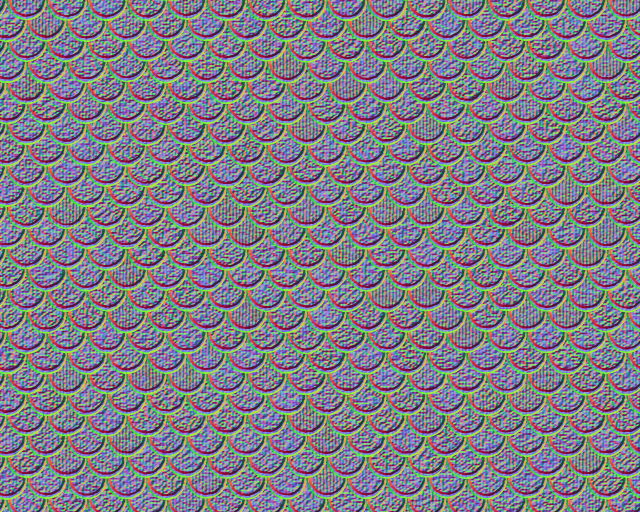
Reproduce this texture map procedurally as a WebGL 2 fragment shader.

```glsl
#version 300 es
precision highp float;
// Normal map of overlapping round scales with rough grain and vertical ribs.
uniform vec2 u_resolution;
out vec4 fragColor;

const float COLUMNS = 16.0;    // scales across the canvas
const float ROW_PITCH = 0.52;  // row spacing, in scale widths
const vec2 PHASE = vec2(0.167, 8.1);
const float RADIUS = 0.46;
const float RISE = 0.06;       // height of the arc centre above its row line
const float LIP = 0.05;        // dark bevel inside the edge
const float RIM = 0.04;        // bright bevel outside the edge
const float RIBS = 12.0;       // ribs on each scale
const vec2 GRAIN = vec2(17.0, 23.0);
const float TAU = 6.2831853;

struct Scale {
  vec2 id;
  vec2 local;    // position relative to the arc centre
  vec2 outward;  // direction from the scale to its edge
  float dist;    // signed distance to the edge
  float groove;  // width of the flat crescent beyond the edge
};

float hash(vec2 p) {
  vec3 q = fract(vec3(p.xyx) * 0.1031);
  q += dot(q, q.yzx + 33.33);
  return fract((q.x + q.y) * q.z);
}

float noise(vec2 p) {
  vec2 i = floor(p);
  vec2 f = fract(p);
  f = f * f * (3.0 - 2.0 * f);
  float low = mix(hash(i), hash(i + vec2(1, 0)), f.x);
  float high = mix(hash(i + vec2(0, 1)), hash(i + vec2(1, 1)), f.x);
  return mix(low, high, f.y);
}

// Slope of the noise by central differences.
vec2 noiseSlope(vec2 p) {
  vec2 e = vec2(0.35, 0.0);
  return vec2(noise(p + e.xy) - noise(p - e.xy),
              noise(p + e.yx) - noise(p - e.yx)) / (2.0 * e.x);
}

// Soft band that is 1 between a and b.
float band(float x, float a, float b, float soft) {
  return smoothstep(a - soft, a + soft, x) - smoothstep(b - soft, b + soft, x);
}

Scale scaleAt(vec2 p, float row) {
  Scale s;
  float shift = 0.5 * mod(row, 2.0);
  s.id = vec2(floor(p.x - shift + 0.5), row) + 50.0;
  vec2 centre = vec2(s.id.x - 50.0 + shift, row * ROW_PITCH + RISE);
  vec2 jitter = vec2(hash(s.id + 3.7), hash(s.id + 9.2)) - 0.5;
  s.local = p - centre - jitter * vec2(0.02, 0.035);
  // Straight sides above the centre, a half circle below it.
  vec2 radial = vec2(s.local.x, min(s.local.y, 0.0));
  s.outward = radial / max(length(radial), 0.001);
  s.dist = length(radial) - RADIUS;
  s.groove = 0.005 + 0.05 * max(-s.outward.y, 0.0);
  return s;
}

// The upper rows lie over the lower ones.
Scale topScale(vec2 p) {
  float row = ceil(p.y / ROW_PITCH);
  Scale s = scaleAt(p, row + 1.0);
  for (int i = 0; i < 2; i++) {
    if (s.dist < s.groove + RIM) break;
    s = scaleAt(p, row - float(i));
  }
  return s;
}

// Slope of the grain and ribs on the face of a scale.
vec2 faceSlope(Scale s, vec2 p) {
  float wear = hash(s.id + 21.3);
  float ribbed = smoothstep(0.72, 1.0, hash(s.id));
  vec2 grain = noiseSlope(p * GRAIN + wear * 40.0);
  float wobble = 1.2 * noise(p * vec2(3.0, 7.0));
  float strength = (0.6 + 1.0 * ribbed) * mix(0.5, 1.2, noise(p * 5.0 + 7.0));
  float rib = cos(TAU * RIBS * s.local.x + wobble) * strength;
  vec2 tilt = vec2(hash(s.id + 5.1), hash(s.id + 13.9)) - 0.5;
  return grain * mix(1.5, 2.3, wear) * (1.0 - 0.45 * ribbed) + vec2(rib, 0.0) + 0.1 * tilt;
}

// Packs a surface tilt as colour, with red running to the left.
vec3 packNormal(vec2 tilt) {
  vec3 n = normalize(vec3(tilt, 1.0));
  return vec3(0.5 - 0.5 * n.x, 0.5 + 0.5 * n.y, 0.07 + 0.85 * n.z * n.z);
}

vec3 surface(vec2 p) {
  p += 0.02 * (vec2(noise(p * 2.3), noise(p * 2.3 + 31.0)) - 0.5);
  Scale s = topScale(p);
  float d = s.dist + 0.02 * (noise(p * 15.0) - 0.5);
  float soft = 0.01;
  float lip = band(d, -LIP, 0.0, soft);
  float groove = band(d, 0.0, s.groove, soft);
  float rim = band(d, s.groove, s.groove + RIM + 0.02, soft);
  vec2 tilt = faceSlope(s, p) * (1.0 - 0.7 * max(max(lip, rim), groove));
  tilt += s.outward * (2.5 * lip - 2.0 * rim) + vec2(0.0, 0.15 * rim);
  return packNormal(tilt);
}

void main() {
  // Four samples per pixel smooth the edges.
  vec3 color = vec3(0.0);
  for (int i = 0; i < 4; i++) {
    vec2 offset = vec2(i % 2, i / 2) * 0.5 - 0.25;
    vec2 p = (gl_FragCoord.xy + offset) / u_resolution.x * COLUMNS - PHASE;
    color += surface(p) * 0.25;
  }
  fragColor = vec4(color, 1.0);
}
```
